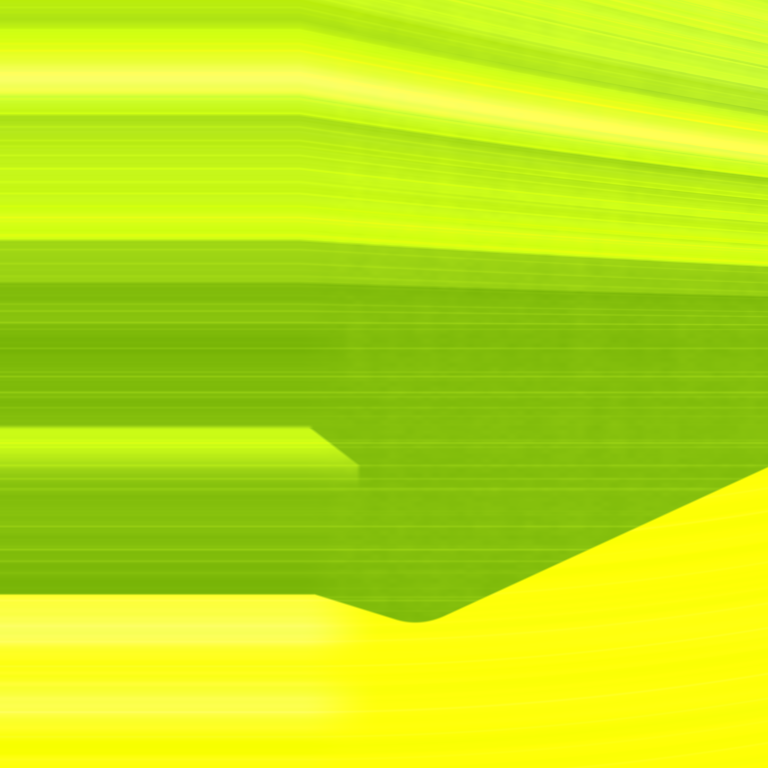
Give the GLSL for this texture, as a WebGL 2 fragment shader.

```glsl
#version 300 es
precision highp float;
// Brushed bands of lime and green that run level, then fan downward past a fold.
// A tone ramp along the fanned height is streaked with 1D noise and pleats;
// a yellow floor with a bent rim and a cut lime bar are laid over it.

#define FOLD_X 0.39       // where the level bands start to fan
#define FAN_PIVOT 0.43    // depth below which bands stay level
#define FAN_AMOUNT 0.29   // squeeze of the fan at the right side
#define STREAK_GAIN 0.11
#define LINE_GAIN 0.16
#define PLEAT_GAIN 0.20
#define PLEAT_SIZE 0.041
#define GRAIN_GAIN 0.035

uniform vec2 u_resolution;
out vec4 fragColor;

// (depth from the top, tone): close pairs make the hard edges
const vec2 RAMP[24] = vec2[24](
  vec2(-0.18, 0.72), vec2(-0.06, 0.62), vec2(0.0, 0.55), vec2(0.026, 0.42),
  vec2(0.044, 0.68), vec2(0.098, 0.97), vec2(0.121, 0.90), vec2(0.126, 0.66),
  vec2(0.148, 0.60), vec2(0.152, 0.38), vec2(0.195, 0.52), vec2(0.247, 0.60),
  vec2(0.252, 0.56), vec2(0.280, 0.70), vec2(0.311, 0.66), vec2(0.315, 0.30),
  vec2(0.366, 0.26), vec2(0.370, 0.06), vec2(0.414, 0.12), vec2(0.450, 0.03),
  vec2(0.553, 0.10), vec2(0.638, 0.08), vec2(0.680, 0.12), vec2(0.771, 0.02));

float hash(float n) { return fract(sin(n * 127.1) * 43758.5453); }
float hash(vec2 c) { return fract(sin(dot(c, vec2(127.1, 311.7))) * 43758.5453); }

float noise(float x) {
  float i = floor(x), f = fract(x);
  return mix(hash(i), hash(i + 1.0), f * f * (3.0 - 2.0 * f));
}

float noise(vec2 p) {
  vec2 i = floor(p), f = fract(p);
  f = f * f * (3.0 - 2.0 * f);
  return mix(mix(hash(i), hash(i + vec2(1, 0)), f.x),
             mix(hash(i + vec2(0, 1)), hash(i + vec2(1, 1)), f.x), f.y);
}

float bump(float x, float center, float width) {
  float d = (x - center) / width;
  return exp(-d * d);
}

float smoothMin(float a, float b, float k) {
  float h = max(k - abs(a - b), 0.0) / k;
  return min(a, b) - h * h * k * 0.25;
}

float rampTone(float s) {
  float tone = RAMP[0].y;
  for (int i = 1; i < 24; i++) {
    float f = clamp((s - RAMP[i - 1].x) / (RAMP[i].x - RAMP[i - 1].x), 0.0, 1.0);
    tone = mix(tone, RAMP[i].y, f);
  }
  return tone;
}

// Thin bright hairlines, one at a random height in each cell
float hairlines(float s, float count) {
  float cell = floor(s * count);
  float center = 0.2 + 0.6 * hash(cell + 7.0);
  return bump(fract(s * count), center, 0.0016 * count) * hash(cell + 31.0);
}

// Dark green to lime to yellow; pale lifts the blue
vec3 toneColor(float tone, float pale) {
  float t = clamp(tone, -0.04, 1.0);
  return vec3(0.46 + 0.54 * t, min(0.70 + 0.46 * t, 1.0),
              0.02 + 0.28 * max(t * (1.0 - t), 0.0) + pale);
}

void main() {
  vec2 p = gl_FragCoord.xy / u_resolution;
  float x = p.x, depth = 1.0 - p.y;
  float aa = 1.0 / u_resolution.y;

  // Fan: heights above the pivot are squeezed toward it on the right
  float u = max(x - FOLD_X, 0.0) / (1.0 - FOLD_X);
  float k = FAN_AMOUNT * u * (1.12 - 0.12 * u);
  float s = depth < FAN_PIVOT ? (depth - FAN_PIVOT * k) / (1.0 - k) : depth;
  float right = smoothstep(0.39, 0.46, x);
  float upper = 1.0 - smoothstep(0.30, 0.32, s);

  // Base tone, evened out in the green of the right side
  float tone = rampTone(s);
  tone = mix(tone, 0.11, 0.65 * right * smoothstep(0.37, 0.39, s));
  tone -= 0.07 * u * bump(s, 0.34, 0.025);

  // Streaks, pleats and hairlines follow the fan
  float streak = 0.5 * noise(s * 70.0) + 0.3 * noise(s * 170.0) + 0.2 * noise(s * 390.0) - 0.5;
  tone += STREAK_GAIN * streak * mix(1.0, mix(0.35, 1.3, upper), right);
  float pleat = fract((s - 0.152) / PLEAT_SIZE);
  pleat *= 1.0 - smoothstep(0.92, 1.0, pleat);
  tone += PLEAT_GAIN * (pleat - 0.42) * upper * u;
  tone += LINE_GAIN * (hairlines(s, 34.0) + 0.5 * hairlines(s + 0.37, 57.0));

  // Lime bar with a slanted end
  float barEnd = min(0.405 + 1.3 * max(depth - 0.558, 0.0), 0.467);
  float bar = smoothstep(0.552, 0.560, depth) * (1.0 - smoothstep(0.572, 0.645, depth));
  bar *= 1.0 - smoothstep(-0.004, 0.004, x - barEnd);
  tone += 0.50 * bar;

  // Pale glow of the upper band and the fan's top corner
  float pale = 0.36 * bump(s, 0.102, 0.026) * mix(1.0, 0.75, u);
  pale += 0.10 * u * (1.0 - smoothstep(-0.02, 0.16, s));
  pale += 0.10 * streak * upper;

  // Grain of the fanned side
  float grain = noise(p * vec2(90.0, 160.0)) + noise(p * vec2(45.0, 9.0)) - 1.0;
  tone += GRAIN_GAIN * grain * right;
  vec3 color = toneColor(tone, pale);

  // Yellow floor: level rim, shallow dip, then a long rise
  float dip = 0.774 + 0.31 * max(x - 0.41, 0.0);
  float rise = 0.818 - 0.46 * (x - 0.544);
  float rim = smoothMin(dip, rise, 0.025);
  float glow = 0.18 * bump(depth, 0.79, 0.02) + 0.34 * bump(depth, 0.823, 0.022)
             + 0.27 * bump(depth, 0.915, 0.03);
  glow *= 1.0 - 0.92 * smoothstep(0.39, 0.50, x);
  float floorLine = depth + 0.05 * u * u;
  float floorStreak = noise(floorLine * 80.0) + noise(floorLine * 210.0) - 1.0;
  glow += mix(0.07, 0.025, right) * floorStreak + 0.08 * hairlines(floorLine, 34.0);
  float floorTone = 0.975 + 0.04 * floorStreak + 0.02 * right;
  vec3 floorColor = toneColor(floorTone, glow);
  color = mix(color, floorColor, smoothstep(-1.5 * aa, 1.5 * aa, depth - rim));

  fragColor = vec4(clamp(color, 0.0, 1.0), 1.0);
}
```
